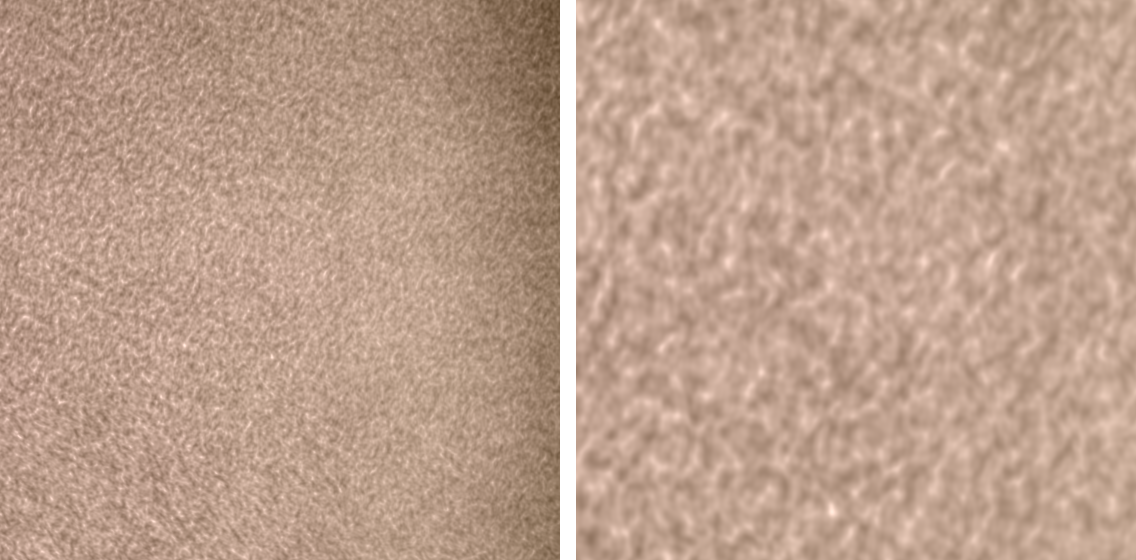
Left, the full canvas; right, a detail of the centre.
Write a WebGL 2 fragment shader that draws this texture.

```glsl
#version 300 es
precision highp float;
// Softly lit bare skin: a broad light falloff carries fine, slanted pore grain.
// The grain is stretched gradient noise in two directions, blended over the
// canvas, with faint blotches, shallow creases and small moist highlights.

uniform vec2 u_resolution;
out vec4 fragColor;

float hash(vec2 p) {
    return fract(sin(dot(p, vec2(127.1, 311.7))) * 43758.5453);
}

// Dot product of a random unit gradient with the offset from its lattice corner
float cornerSlope(vec2 cell, vec2 offset) {
    float angle = 6.28318 * hash(cell);
    return dot(vec2(cos(angle), sin(angle)), offset);
}

float gradientNoise(vec2 p) {
    vec2 i = floor(p), f = p - i;
    vec2 w = f * f * f * (f * (f * 6.0 - 15.0) + 10.0);
    vec2 e = vec2(1.0, 0.0);
    return mix(mix(cornerSlope(i, f), cornerSlope(i + e.xy, f - e.xy), w.x),
               mix(cornerSlope(i + e.yx, f - e.yx), cornerSlope(i + 1.0, f - 1.0), w.x), w.y);
}

// Coordinates turned so that x runs along the angle, shortened by the stretch
vec2 along(vec2 p, float angle, float stretch) {
    float c = cos(angle), s = sin(angle);
    return vec2((c * p.x + s * p.y) / stretch, c * p.y - s * p.x);
}

float grain(vec2 p, float angle) {
    return gradientNoise(along(p, angle, 1.5) * 105.0)
         + 0.55 * gradientNoise(along(p, angle + 0.5, 1.25) * 175.0 + 37.0);
}

// Broad illumination: bright middle, shaded right edge and upper right corner
float lighting(vec2 p) {
    vec2 d = p - vec2(0.57, 0.48);
    float light = 0.715 + 0.05 * exp(-5.0 * dot(d, d));
    light -= 0.17 * smoothstep(0.75, 1.05, p.x + 0.04 * (p.y - 0.5));
    light -= 0.05 * smoothstep(0.6, 1.0, p.y);
    light -= 0.06 * smoothstep(0.6, 1.0, p.x) * smoothstep(0.5, 1.0, p.y);
    return light;
}

void main() {
    vec2 p = gl_FragCoord.xy / u_resolution;

    // Pore grain, leaning right above and left below
    vec2 bent = p + 0.004 * vec2(gradientNoise(p * 28.0), gradientNoise(p * 28.0 + 61.0));
    float upper = smoothstep(0.1, 0.6, p.y + 0.3 * p.x + 0.25 * gradientNoise(p * 7.0));
    float pores = mix(grain(bent, 2.2), grain(bent + 3.0, 1.05), upper);
    pores /= length(vec2(upper, 1.0 - upper));

    // Blotches of several sizes, and creases in the lower left
    float blotches = 0.035 * gradientNoise(p * 6.0 + 11.0)
                   + 0.045 * gradientNoise(p * 19.0 + 23.0)
                   + 0.045 * gradientNoise(p * 48.0 + 5.0);
    float creaseArea = smoothstep(0.5, 0.0, p.y) * smoothstep(0.8, 0.3, p.x);
    float creases = 0.07 * creaseArea * gradientNoise(along(bent, -0.7, 3.0) * 42.0);

    // Relief is stronger on the left; crests catch extra light
    float relief = mix(0.205, 0.145, smoothstep(0.25, 0.85, p.x));
    float crest = max(pores - 0.22, 0.0);
    float tone = lighting(p) + relief * pores + blotches + creases
               + 0.22 * crest * crest * mix(1.3, 0.5, p.x);

    // Small pale scar near the lower right
    float scar = length((p - vec2(0.885, 0.215)) * vec2(1.0, 0.8)) + 0.008 * gradientNoise(p * 90.0);
    tone += 0.09 * smoothstep(0.014, 0.004, scar);

    // Tone ramp from brown shade to pale beige, rosier on the left
    float t = (tone - 0.56) / 0.25;
    vec3 skin = mix(vec3(0.56, 0.45, 0.37), vec3(0.81, 0.69, 0.62), t);
    float rosy = 0.45 - p.x + 0.5 * gradientNoise(p * 5.0 + 71.0);
    skin += rosy * vec3(0.008, -0.010, 0.010);
    fragColor = vec4(clamp(skin, 0.0, 1.0), 1.0);
}
```
